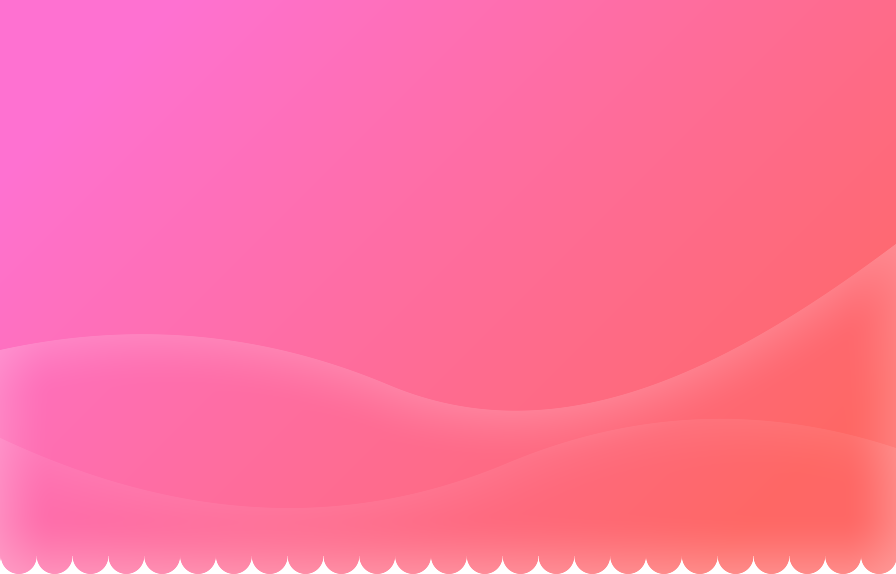
Write a Shadertoy shader that draws this background.

```glsl
// Pink to coral diagonal gradient with two glowing waves and a scalloped lower hem.

// Cubic between heights a and b over the span x0..x1, with slopes sa and sb.
float cubicSpan(float x, float x0, float x1, float a, float b, float sa, float sb) {
    float w = x1 - x0;
    float t = (x - x0) / w;
    float s = t * t * (3.0 - 2.0 * t);
    return mix(a, b, s) + w * t * (1.0 - t) * (sa * (1.0 - t) - sb * t);
}

float backCrest(float x) {
    return x < 0.434 ? cubicSpan(x, 0.0, 0.434, 0.25, 0.211, 0.22, -0.42)
                     : cubicSpan(x, 0.434, 1.0, 0.211, 0.3685, -0.42, 0.75);
}

float frontCrest(float x) {
    return x < 0.566 ? cubicSpan(x, 0.0, 0.566, 0.152, 0.1237, -0.47, 0.42)
                     : cubicSpan(x, 0.566, 1.0, 0.1237, 0.1406, 0.42, -0.33);
}

// Opacity of a soft light inside a wave, fading away from all of its sides.
float innerGlow(vec2 p, float crest, float slope, float pixel) {
    float depth = (crest - p.y) * inversesqrt(1.0 + slope * slope);
    float blur = 0.06;
    float core = smoothstep(-blur, blur, depth)
               * smoothstep(-blur, blur, p.x)
               * smoothstep(-blur, blur, 1.0 - p.x)
               * smoothstep(-blur, blur, p.y - 0.008);
    return (1.0 - core) * smoothstep(-0.5 * pixel, 0.5 * pixel, depth);
}

void mainImage(out vec4 fragColor, in vec2 fragCoord) {
    // All lengths are fractions of the canvas width.
    vec2 p = fragCoord / iResolution.x;
    float pixel = 1.0 / iResolution.x;
    float top = iResolution.y / iResolution.x;

    // Diagonal gradient from the upper left
    float diagonal = clamp((p.x + top - p.y - 0.2) / 1.22, 0.0, 1.0);
    vec3 color = mix(vec3(0.997, 0.445, 0.82), vec3(0.997, 0.405, 0.395), diagonal);

    // Waves, back to front
    float e = 0.005;
    float backSlope = (backCrest(p.x + e) - backCrest(p.x - e)) / (2.0 * e);
    float frontSlope = (frontCrest(p.x + e) - frontCrest(p.x - e)) / (2.0 * e);
    color = mix(color, vec3(1.0), 0.29 * innerGlow(p, backCrest(p.x), backSlope, pixel));
    color = mix(color, vec3(1.0), 0.13 * innerGlow(p, frontCrest(p.x), frontSlope, pixel));

    // Hem of 25 half discs over white
    float period = 0.04;
    float radius = 0.5 * period;
    float across = mod(p.x - 0.001, period) - radius;
    float hem = length(vec2(across, min(p.y - radius, 0.0))) - radius;
    float outside = smoothstep(-0.5 * pixel, 0.5 * pixel, hem) * step(p.y, radius);
    color = mix(color, vec3(1.0), outside);

    fragColor = vec4(color, 1.0);
}
```
